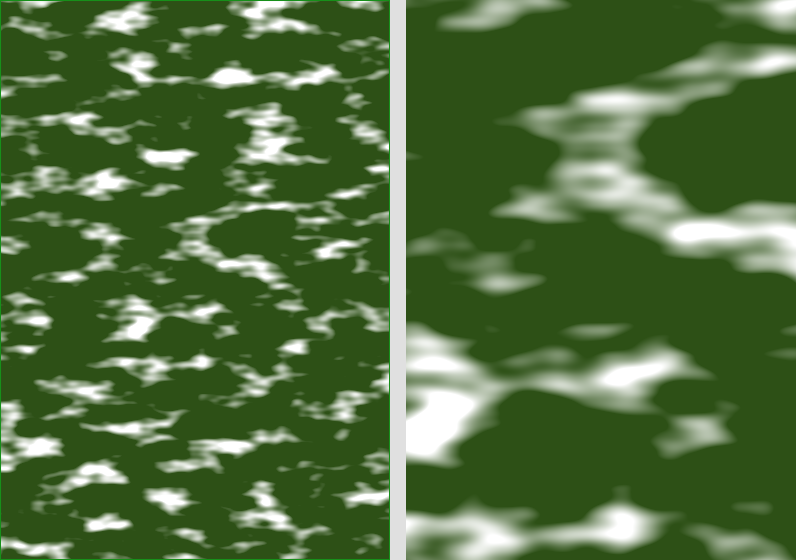
Left, the full canvas; right, a detail of the centre.
This texture is drawn by a Shadertoy shader. Its source:

```glsl
// Soft white streaks drifting over a deep green field, framed by a hairline.
// Stretched gradient noise is summed over octaves, then its upper range is
// mapped linearly from green to white.

const vec3 FIELD_GREEN = vec3(0.176, 0.314, 0.086);
const vec3 STREAK_WHITE = vec3(1.0);
const vec3 FRAME_GREEN = vec3(0.09, 0.56, 0.10);

const vec2 CELLS_PER_WIDTH = vec2(6.0, 14.8);
const float STREAK_START = 0.084;
const float STREAK_FULL = 0.50;
const float FRAME_WIDTH = 0.0028;

// Random unit vector for a lattice point
vec2 latticeGradient(vec2 cell) {
    vec3 h = fract(cell.xyx * vec3(0.1031, 0.1030, 0.0973));
    h += dot(h, h.yzx + 33.33);
    float angle = 6.28319 * fract((h.x + h.y) * h.z);
    return vec2(cos(angle), sin(angle));
}

// Gradient noise with quintic interpolation, centred on zero
float gradientNoise(vec2 p) {
    vec2 cell = floor(p);
    vec2 f = p - cell;
    vec2 fade = f * f * f * (f * (f * 6.0 - 15.0) + 10.0);
    vec2 e = vec2(1.0, 0.0);
    float a = dot(latticeGradient(cell), f);
    float b = dot(latticeGradient(cell + e.xy), f - e.xy);
    float c = dot(latticeGradient(cell + e.yx), f - e.yx);
    float d = dot(latticeGradient(cell + e.xx), f - e.xx);
    return mix(mix(a, b, fade.x), mix(c, d, fade.x), fade.y);
}

// Octave sum; each layer is shifted so the lattices do not line up
float layeredNoise(vec2 p, int octaves, float gain) {
    float sum = 0.0;
    float amplitude = 1.0;
    for (int i = 0; i < octaves; i++) {
        sum += amplitude * gradientNoise(p);
        p = p * 2.03 + vec2(17.3, 41.7);
        amplitude *= gain;
    }
    return sum;
}

// Distance from p to the nearest edge of a canvas of the given size
float edgeDistance(vec2 p, vec2 size) {
    vec2 d = min(p, size - p);
    return min(d.x, d.y);
}

void mainImage(out vec4 fragColor, in vec2 fragCoord) {
    // Canvas width is one unit
    float pixel = 1.0 / iResolution.x;
    vec2 p = fragCoord * pixel;
    vec2 canvas = iResolution.xy * pixel;

    // Streaks
    float n = layeredNoise(p * CELLS_PER_WIDTH + vec2(5.4, 9.2), 3, 0.55);
    float cover = clamp((n - STREAK_START) / (STREAK_FULL - STREAK_START), 0.0, 1.0);
    vec3 color = mix(FIELD_GREEN, STREAK_WHITE, cover);

    // Frame
    float d = edgeDistance(p, canvas);
    float inside = smoothstep(FRAME_WIDTH - 0.5 * pixel, FRAME_WIDTH + 0.5 * pixel, d);
    color = mix(FRAME_GREEN, color, inside);

    fragColor = vec4(color, 1.0);
}
```
